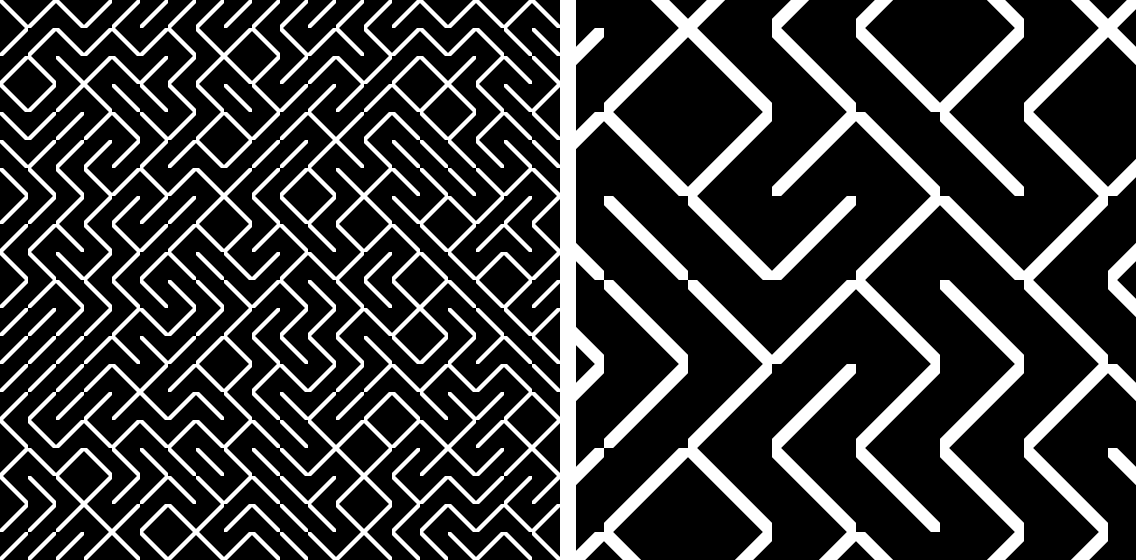
Left, the full canvas; right, a detail of the centre.
Reproduce this pattern procedurally as a Shadertoy shader.

```glsl
const float CELLS = 20.0;        // whole cells per side, so the maze wraps
const float HALF_WIDTH = 0.109;  // half stroke, measured along a cell side
const float RISING_SHARE = 0.5;  // share of cells with a rising diagonal
const int SUBSAMPLES = 4;        // samples per pixel side
const uint SEED = 37u;
const vec3 GROUND = vec3(0.0);
const vec3 STROKE = vec3(1.0);

// Integer hash of a cell, from 0 to 1
float hashCell(vec2 cell) {
    uvec2 q = uvec2(cell);
    uint h = q.x * 1597u + q.y * 51749u + SEED * 7919u;
    h = (h ^ (h >> 16)) * 73244475u;
    h = (h ^ (h >> 16)) * 73244475u;
    h ^= h >> 16;
    return float(h & 65535u) / 65536.0;
}

// One diagonal per cell, cut off square at the cell border
float diagonalMaze(vec2 uv, float blur) {
    vec2 p = uv * CELLS;
    vec2 local = fract(p);
    bool rising = hashCell(mod(floor(p), CELLS)) < RISING_SHARE;
    float offset = rising ? local.x - local.y : local.x + local.y - 1.0;
    return clamp(0.5 + (HALF_WIDTH - abs(offset)) / blur, 0.0, 1.0);
}

void mainImage(out vec4 fragColor, in vec2 fragCoord) {
    float n = float(SUBSAMPLES);
    float blur = CELLS / (min(iResolution.x, iResolution.y) * n);

    // Average over the pixel, which also smooths the cut ends
    float coverage = 0.0;
    for (int j = 0; j < SUBSAMPLES; j++) {
        for (int i = 0; i < SUBSAMPLES; i++) {
            vec2 shift = (vec2(i, j) + 0.5) / n - 0.5;
            coverage += diagonalMaze((fragCoord + shift) / iResolution.xy, blur);
        }
    }
    coverage /= n * n;

    fragColor = vec4(mix(GROUND, STROKE, coverage), 1.0);
}
```
